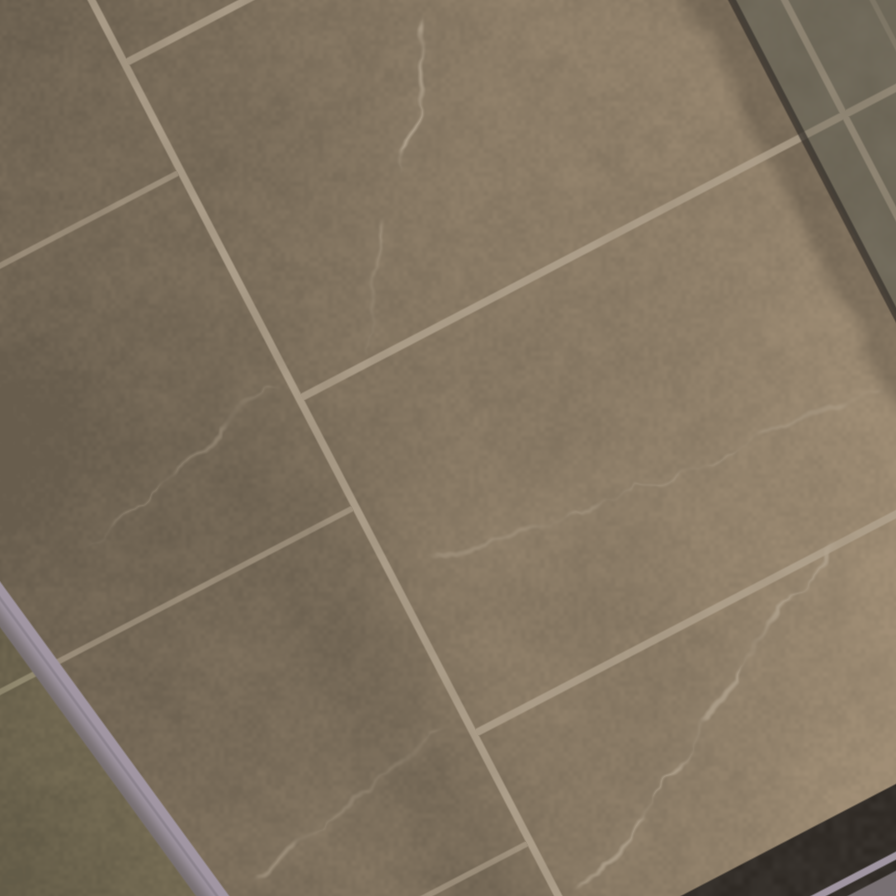
Reproduce this texture procedurally as a Shadertoy shader.

```glsl
const vec3 STONE_DARK = vec3(0.425, 0.380, 0.315);
const vec3 STONE_LIGHT = vec3(0.615, 0.545, 0.450);
const vec3 GROUT = vec3(0.70, 0.645, 0.565);
const vec3 GLAZED = vec3(0.435, 0.410, 0.350);
const vec3 SHADOW = vec3(0.20, 0.18, 0.16);
const vec3 METAL_DARK = vec3(0.47, 0.44, 0.45);
const vec3 METAL_LIGHT = vec3(0.63, 0.59, 0.64);

const vec2 ACROSS = vec2(0.887, 0.462);
const vec2 ALONG = vec2(0.462, -0.887);
const vec2 CORNER = vec2(0.334, 0.555);
const float TILE = 0.422;
const float STAGGER = 0.136;
const float JOINT = 0.634;

// Vein end points (start.xy, end.xy) and strengths
const int VEINS = 6;
const vec4 VEIN_ENDS[VEINS] = vec4[VEINS](
    vec4(0.471, 0.985, 0.453, 0.800), vec4(0.430, 0.760, 0.404, 0.600),
    vec4(0.312, 0.575, 0.090, 0.385), vec4(0.495, 0.193, 0.280, 0.015),
    vec4(0.940, 0.395, 0.645, 0.000), vec4(0.990, 0.570, 0.480, 0.365));
const float VEIN_STRENGTH[VEINS] = float[VEINS](0.75, 0.4, 0.35, 0.45, 0.65, 0.35);

float hash(vec2 p) {
    vec3 q = fract(p.xyx * 0.1031);
    q += dot(q, q.yzx + 33.33);
    return fract((q.x + q.y) * q.z);
}

float noise(vec2 p) {
    vec2 i = floor(p), f = fract(p);
    f = f * f * (3.0 - 2.0 * f);
    return mix(mix(hash(i), hash(i + vec2(1, 0)), f.x),
               mix(hash(i + vec2(0, 1)), hash(i + vec2(1, 1)), f.x), f.y);
}

float fbm(vec2 p) {
    float sum = 0.0, gain = 0.5;
    for (int i = 0; i < 4; i++) {
        sum += gain * noise(p);
        p = mat2(1.6, 1.2, -1.2, 1.6) * p + 7.3;
        gain *= 0.5;
    }
    return sum / 0.9375;
}

float stroke(float d, float halfWidth, float soft) {
    return 1.0 - smoothstep(halfWidth - soft, halfWidth + soft, abs(d));
}

float side(float d, float soft) {
    return smoothstep(-soft, soft, d);
}

float repeatDistance(float x, float period) {
    return (fract(x / period + 0.5) - 0.5) * period;
}

// Jagged, broken mineral vein with a faint halo
float vein(vec2 p, vec2 a, vec2 b, float soft) {
    float len = distance(a, b);
    vec2 dir = (b - a) / len;
    vec2 q = vec2(dot(p - a, dir), dot(p - a, vec2(-dir.y, dir.x)));
    float wander = (fbm(vec2(q.x * 20.0, a.x * 37.0)) - 0.5) * 0.04;
    float width = mix(0.0005, 0.0035, noise(vec2(q.x * 45.0, a.y * 50.0)));
    float ends = smoothstep(0.0, 0.02, q.x) * (1.0 - smoothstep(len - 0.02, len, q.x));
    float broken = 0.25 + 0.75 * smoothstep(0.25, 0.6, noise(vec2(q.x * 30.0, a.x * 90.0)));
    float d = q.y - wander;
    return ends * (broken * stroke(d, width, soft + 0.001) + 0.15 * exp(-abs(d) * 90.0));
}

vec3 stone(vec2 p, vec2 f, vec2 tile) {
    float tone = 0.31 + 0.9 * f.x + 0.4 * f.y;
    tone += 0.45 * (fbm(p * 4.0 + 3.0) - 0.5) + 0.08 * (hash(tile + 20.0) - 0.5);
    tone += 0.22 * (fbm(p * 45.0) - 0.5) + 0.16 * (noise(p * 190.0) - 0.5);
    tone -= 0.3 * exp(-pow((f.x + 0.07) / 0.08, 2.0)) * smoothstep(0.0, 0.3, f.y);
    return mix(STONE_DARK, STONE_LIGHT, clamp(tone, -0.1, 1.08));
}

void mainImage(out vec4 fragColor, in vec2 fragCoord) {
    vec2 p = fragCoord / iResolution.y;
    float soft = max(1.0 / iResolution.y, 0.0014);
    vec2 f = vec2(dot(p - CORNER, ACROSS), dot(p - CORNER, ALONG));

    // Staggered stone tiles
    float right = step(0.0, f.x);
    float row = f.y - STAGGER * (1.0 - right);
    vec3 col = stone(p, f, vec2(right, floor(row / TILE)));
    for (int i = 0; i < VEINS; i++) {
        vec4 ends = VEIN_ENDS[i];
        col = mix(col, GROUT, VEIN_STRENGTH[i] * vein(p, ends.xy, ends.zw, soft));
    }

    // Shaded edge and glazed strip beyond the dark joint
    float edge = JOINT - 0.045 + 0.02 * (noise(p * 25.0) - 0.5);
    col *= 1.0 - 0.18 * smoothstep(edge - 0.015, edge + 0.015, f.x);
    float beyond = side(f.x - JOINT, soft);
    vec3 glazed = GLAZED + 0.04 * (fbm(p * 30.0) - 0.5);
    col = mix(col, glazed, beyond);

    // Grout, worn unevenly
    float wear = 0.8 + 0.2 * noise(p * 35.0);
    float cross = stroke(repeatDistance(row, TILE), mix(0.0032, 0.0042, right), soft);
    cross *= mix(mix(0.65, 0.85, right), 0.5, beyond);
    float seams = max(0.9 * stroke(f.x, 0.0042, soft), 0.5 * stroke(f.x - 0.686, 0.0038, soft));
    seams = max(seams, 0.25 * stroke(f.x - 0.773, 0.003, soft));
    col = mix(col, GROUT, wear * max(cross, seams));
    col = mix(col, SHADOW, 0.7 * stroke(f.x - JOINT, 0.004, soft));

    // Dark threshold with a pale lower rim
    vec3 threshold = SHADOW + 0.04 * (noise(p * 120.0) - 0.5);
    threshold = mix(threshold, METAL_LIGHT, stroke(f.y - 0.76, 0.004, soft));
    threshold = mix(threshold, METAL_DARK, side(f.y - 0.775, soft));
    col = mix(col, threshold, side(f.y - 0.689, soft));

    // Metal rail and the floor beyond it
    float rail = dot(p - vec2(0.0, 0.3255), vec2(0.808, 0.589));
    col = mix(col, col * vec3(0.96, 0.99, 0.93), side(-rail, soft));
    vec3 metal = mix(METAL_DARK, METAL_LIGHT, smoothstep(-0.014, 0.006, rail));
    metal *= 1.0 - 0.12 * stroke(rail - 0.004, 0.0015, soft);
    col = mix(col, metal, stroke(rail, 0.015, soft));

    fragColor = vec4(col, 1.0);
}
```
